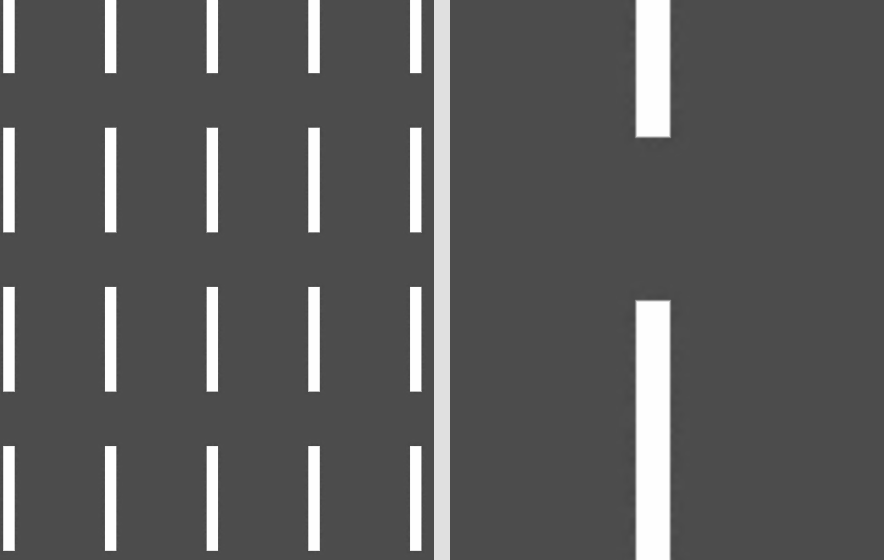
Left, the full canvas; right, a detail of the centre.
Give the GLSL for this pattern, as a Shadertoy shader.

```glsl
// Draws a grid of upright white dashes on dark grey with faint grain around each dash.

const vec3 GROUND = vec3(0.30);
const vec3 PAINT = vec3(0.995);

// All lengths are fractions of the canvas height.
const vec2 PITCH = vec2(0.1816, 0.2843);
const vec2 FIRST_CENTER = vec2(0.0160, 0.1099);
const vec2 HALF_SIZE = vec2(0.0102, 0.0935);
const float GRAIN_SCALE = 300.0;
const float GRAIN_REACH = 0.012;
const float GRAIN_AMOUNT = 0.035;

float hash21(vec2 p) {
    vec3 q = fract(vec3(p.xyx) * 0.1031);
    q += dot(q, q.yzx + 33.33);
    return fract((q.x + q.y) * q.z);
}

float valueNoise(vec2 p) {
    vec2 cell = floor(p);
    vec2 f = fract(p);
    f = f * f * (3.0 - 2.0 * f);
    float low = mix(hash21(cell), hash21(cell + vec2(1.0, 0.0)), f.x);
    float high = mix(hash21(cell + vec2(0.0, 1.0)), hash21(cell + 1.0), f.x);
    return mix(low, high, f.y);
}

float boxDistance(vec2 p, vec2 halfSize) {
    vec2 d = abs(p) - halfSize;
    return length(max(d, 0.0)) + min(max(d.x, d.y), 0.0);
}

// Position relative to the center of the nearest repeat.
vec2 repeatCentered(vec2 p, vec2 pitch) {
    return (fract(p / pitch + 0.5) - 0.5) * pitch;
}

// Slight darkening that fades away from the dash edges.
float edgeGrain(vec2 p, float dist, float reach) {
    float fade = 1.0 - smoothstep(0.0, reach, dist);
    return (valueNoise(p * GRAIN_SCALE) - 0.7) * fade;
}

void mainImage(out vec4 fragColor, in vec2 fragCoord) {
    vec2 uv = fragCoord / iResolution.y;
    float softness = max(0.6 / iResolution.y, 0.0011);

    // Dash shape
    vec2 local = repeatCentered(uv - FIRST_CENTER, PITCH);
    float dist = boxDistance(local, HALF_SIZE);
    float coverage = 1.0 - smoothstep(-softness, softness, dist);

    // Ground and paint
    vec3 ground = GROUND + GRAIN_AMOUNT * edgeGrain(uv, dist, GRAIN_REACH);
    fragColor = vec4(mix(ground, PAINT, coverage), 1.0);
}
```
